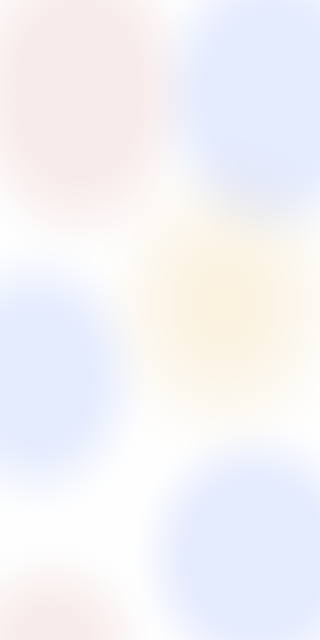
A WebGL 1 fragment shader for this background:

```glsl
precision highp float;

uniform vec2 u_resolution;

const vec3 PAPER = vec3(0.996, 0.997, 0.998);
const vec3 ROSE = vec3(0.975, 0.928, 0.921);
const vec3 SKY = vec3(0.902, 0.927, 1.0);
const vec3 CREAM = vec3(0.988, 0.952, 0.882);

// Elliptical glow: 1 inside, 0.5 at the given radii, fading over a soft band
float glow(vec2 p, vec2 center, vec2 radii, float softness) {
  float d = length((p - center) / radii);
  return 1.0 - smoothstep(1.0 - softness, 1.0 + softness, d);
}

// Multiplies a tint into the colour, so overlaps deepen gently
vec3 stain(vec3 color, vec3 tint, float amount) {
  return color * mix(vec3(1.0), tint, amount);
}

void main() {
  // x spans 0 to 1, y spans 0 to 2
  vec2 p = gl_FragCoord.xy / u_resolution * vec2(1.0, 2.0);
  vec3 color = PAPER;

  // Rose glows
  color = stain(color, ROSE, glow(p, vec2(0.245, 1.71), vec2(0.29, 0.40), 0.40));
  color = stain(color, ROSE, glow(p, vec2(0.16, -0.02), vec2(0.22, 0.22), 0.60));

  // Cream glow with a soft peak
  color = stain(color, CREAM, glow(p, vec2(0.70, 1.05), vec2(0.25, 0.30), 0.85));

  // Sky glows
  color = stain(color, SKY, glow(p, vec2(0.85, 1.70), vec2(0.30, 0.38), 0.38));
  color = stain(color, SKY, glow(p, vec2(0.115, 0.82), vec2(0.26, 0.32), 0.45));
  color = stain(color, SKY, glow(p, vec2(0.80, 0.26), vec2(0.30, 0.33), 0.36));

  gl_FragColor = vec4(color, 1.0);
}
```
